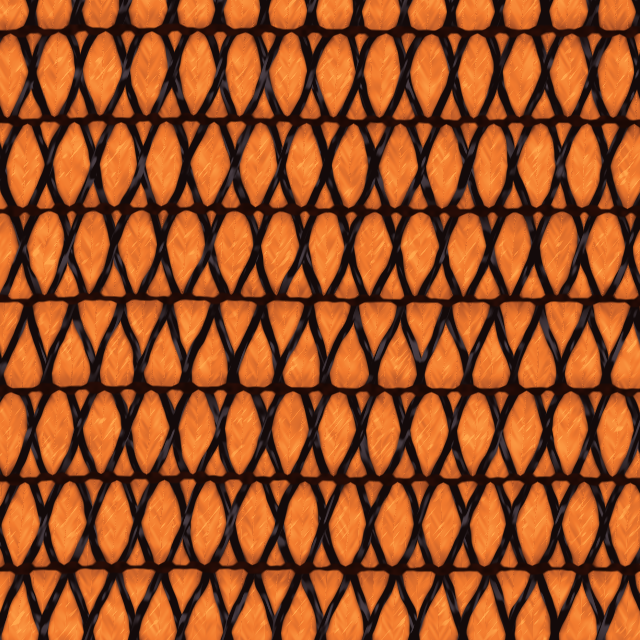
Write a Shadertoy shader that draws this texture.

```glsl
const float CORDS = 7.144;
const float STITCHES = 13.71;
const float CORD_OFFSET = 0.2;
const float TAU = 6.28318;

const vec3 GAP = vec3(0.13, 0.04, 0.02);
const vec3 THREAD = vec3(0.075, 0.04, 0.04);
const vec3 SHEEN = vec3(0.33, 0.28, 0.31);
const vec3 BROWN = vec3(0.40, 0.17, 0.07);
const vec3 RUST = vec3(0.73, 0.35, 0.16);
const vec3 ORANGE = vec3(0.95, 0.48, 0.18);
const vec3 GLOW = vec3(1.0, 0.65, 0.30);

// Per cord, bottom to top: height of the thread crossing and sideways phase
const float CROSSING[8] = float[8](-0.45, 0.0, 0.1, -0.65, 0.2, 0.0, 0.1, -0.55);
const float PHASE[8] = float[8](0.90, 0.95, 0.70, 0.0, 0.48, 0.02, 0.70, 0.68);

float hash(vec2 p) {
    vec3 q = fract(p.xyx * 0.1031);
    q += dot(q, q.yzx + 33.33);
    return fract((q.x + q.y) * q.z);
}

float noise(vec2 p) {
    vec2 i = floor(p), f = fract(p);
    f = f * f * (3.0 - 2.0 * f);
    return mix(mix(hash(i), hash(i + vec2(1, 0)), f.x),
               mix(hash(i + vec2(0, 1)), hash(i + vec2(1, 1)), f.x), f.y);
}

// Noise stretched along a slanted direction
float fibres(vec2 p, float slant, float density) {
    return noise(vec2(p.x - slant * p.y, p.y * 0.28) * density + 40.0);
}

float threadDistance(float u, float sway) {
    return abs(fract(u - sway + 0.5) - 0.5);
}

float threadMask(float dist, float halfWidth, float blur) {
    return 1.0 - smoothstep(halfWidth - blur, halfWidth + blur, dist);
}

vec3 yarnColour(float tone) {
    vec3 c = mix(BROWN, RUST, clamp(tone, 0.0, 1.0));
    c = mix(c, ORANGE, clamp(tone - 1.0, 0.0, 1.0));
    return mix(c, GLOW, clamp(tone - 2.0, 0.0, 1.0));
}

// Black thread with pale flecks where it faces the light
vec3 threadColour(vec2 p, float slant, float facing) {
    float fleck = smoothstep(0.5, 0.9, fibres(p, slant, 210.0));
    return mix(THREAD, SHEEN, fleck * facing * 0.85);
}

void mainImage(out vec4 fragColor, in vec2 fragCoord) {
    vec2 uv = fragCoord / iResolution.y;
    float pixel = 1.0 / iResolution.y;

    // Cords, slightly uneven
    float level = uv.y * CORDS + CORD_OFFSET + 0.05 * (noise(vec2(uv.x * 7.0, 3.0)) - 0.5);
    float cord = floor(level);
    float v = 2.0 * (level - cord) - 1.0;
    int id = clamp(int(cord), 0, 7);

    // Two families of thread winding in opposite directions
    float lift = v - CROSSING[id];
    float wobble = 0.09 * (noise(vec2(uv.x * 28.0, cord * 9.0 + v * 1.6)) - 0.5);
    float u = uv.x * STITCHES - PHASE[id] - 0.06 * lift + wobble;
    float turn = 0.32 * lift;
    float sway = turn - 0.028 * sin(2.0 * TAU * turn);
    float rising = threadDistance(u, sway);
    float falling = threadDistance(u, -sway);
    float nearest = min(rising, falling);

    // Padded yarn between the threads
    float facing = 1.0 - v * v;
    float pad = smoothstep(0.06, 0.22, nearest);
    float round = smoothstep(1.04, 0.45, abs(v));
    float slant = mix(-0.55, 0.55, smoothstep(-0.2, 0.2, sin(TAU * u * 2.0)));
    float strands = fibres(uv, slant, 190.0);
    float plait = noise(vec2(uv.x * 48.0 + uv.y * 30.0, uv.y * 42.0));
    float fleck = smoothstep(0.72, 0.95, fibres(uv, 0.8, 260.0)) * facing;
    float tone = 0.35 + 0.85 * pad + 0.9 * round;
    tone += 0.8 * (strands - 0.5) + 0.6 * (plait - 0.5) + 0.8 * fleck * pad;
    vec3 colour = yarnColour(tone);

    // Contact shadow, then threads
    colour *= mix(0.72, 1.0, smoothstep(0.07, 0.15, nearest));
    float blur = max(0.018, pixel * STITCHES * 0.7);
    float halfWidth = 0.076 + 0.03 * noise(vec2(uv.x * 60.0, uv.y * 60.0));
    colour = mix(colour, threadColour(uv, -0.35, facing), threadMask(falling, halfWidth, blur));
    colour = mix(colour, threadColour(uv, 0.35, facing), threadMask(rising, halfWidth, blur));

    // Scalloped dark gap between cords
    float rim = 0.87 + 0.09 * smoothstep(0.04, 0.24, nearest);
    rim += 0.03 * (noise(uv * 90.0) - 0.5);
    float rimBlur = max(0.03, pixel * CORDS * 1.5);
    vec3 gap = GAP * (0.7 + 0.6 * noise(uv * 120.0));
    colour = mix(colour, gap, smoothstep(rim - rimBlur, rim + rimBlur, abs(v)));

    fragColor = vec4(colour, 1.0);
}
```
